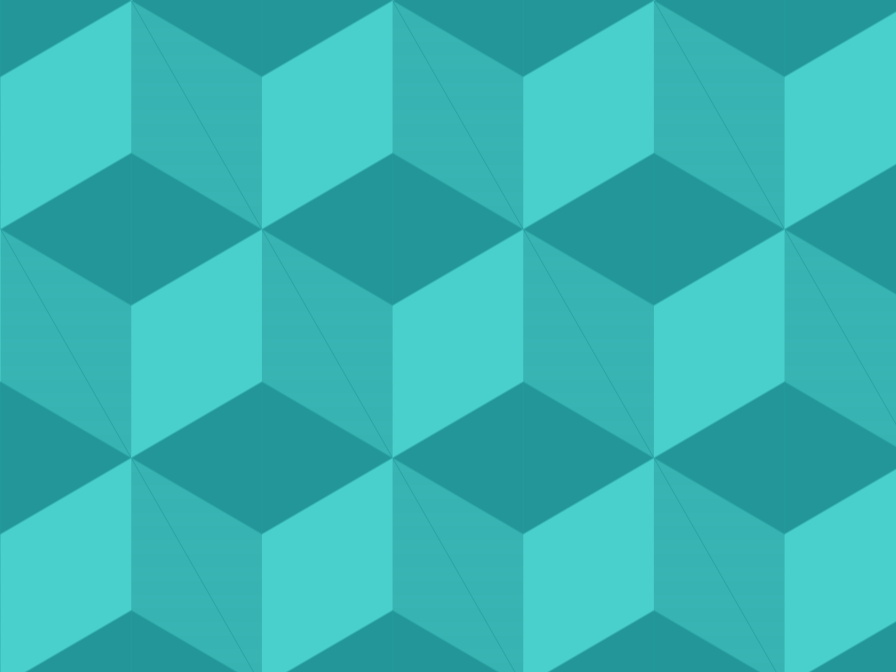
This pattern is drawn by a Shadertoy shader. Its source:

```glsl
const vec3 LIGHT = vec3(0.285, 0.815, 0.800);
const vec3 MID = vec3(0.215, 0.705, 0.700);
const vec3 DARK = vec3(0.133, 0.590, 0.600);
const vec3 SEAM = vec3(0.150, 0.610, 0.620);

const float HALF_WIDTH = 0.19444;          // half a cube, in canvas heights
const vec2 APEX = vec2(0.1953, 0.0009);    // first cube apex, from the top left
const float SIDE = 7.0 / 6.0;              // upright edge, in half widths
const float SLOPE = 0.5 * SIDE;            // fall of the slanted edges
const vec2 CELL = vec2(2.0, 3.0 * SIDE);   // holds two staggered cubes

// Coverage of the region where the distance is negative
float fill(float dist, float pixel) {
    return clamp(0.5 - dist / pixel, 0.0, 1.0);
}

// Thin line that fades rather than breaks up at small sizes
float hairline(float dist, float width, float pixel) {
    float drawn = max(width, pixel);
    return clamp(1.0 - abs(dist) / drawn, 0.0, 1.0) * width / drawn;
}

// Repeats the cell, with the cube centred in it and its apex at zero
vec2 repeatCell(vec2 p, vec2 cell, float side) {
    vec2 centre = vec2(0.0, 0.75 * side);
    return mod(p - centre + 0.5 * cell, cell) - 0.5 * cell + centre;
}

// Distance to the two upright faces, folded about the middle edge
float facesDistance(vec2 q, float side, float slope) {
    float along = q.y - slope * abs(q.x);
    return (abs(along - 0.5 * side) - 0.5 * side) * inversesqrt(1.0 + slope * slope);
}

// Negative on the left face, positive on the right one
float sideDistance(float x) {
    return sign(x) * min(abs(x), 1.0 - abs(x));
}

// Left and right face colours, with the seam across the right face
vec3 faceColor(vec2 q, float side, float pixel) {
    float right = fill(-sideDistance(q.x), pixel);
    vec2 diagonal = normalize(vec2(1.0, 1.5 * side));
    float seam = hairline(q.x * diagonal.y - q.y * diagonal.x, 0.008, pixel);
    float band = 0.003 * sin(q.y * 30.0);
    vec3 rightColor = mix(MID + band, SEAM, 0.65 * seam);
    return mix(LIGHT, rightColor, right);
}

// Dark cube top with a barely visible upright seam
vec3 topColor(vec2 p, float pixel) {
    float x = abs(fract(p.x + 0.5) - 0.5);
    return mix(DARK, MID, 0.10 * hairline(x, 0.008, pixel));
}

void mainImage(out vec4 fragColor, in vec2 fragCoord) {
    vec2 fromTop = vec2(fragCoord.x, iResolution.y - fragCoord.y) / iResolution.y;
    vec2 p = (fromTop - APEX) / HALF_WIDTH;
    float pixel = 1.0 / (iResolution.y * HALF_WIDTH);

    vec3 color = topColor(p, pixel);

    // Two staggered rows of cubes
    for (int row = 0; row < 2; row++) {
        vec2 q = repeatCell(p - float(row) * 0.5 * CELL, CELL, SIDE);
        float cover = fill(facesDistance(q, SIDE, SLOPE), max(1.2 * pixel, 0.016));
        color = mix(color, faceColor(q, SIDE, pixel), cover);
    }

    fragColor = vec4(color, 1.0);
}
```
